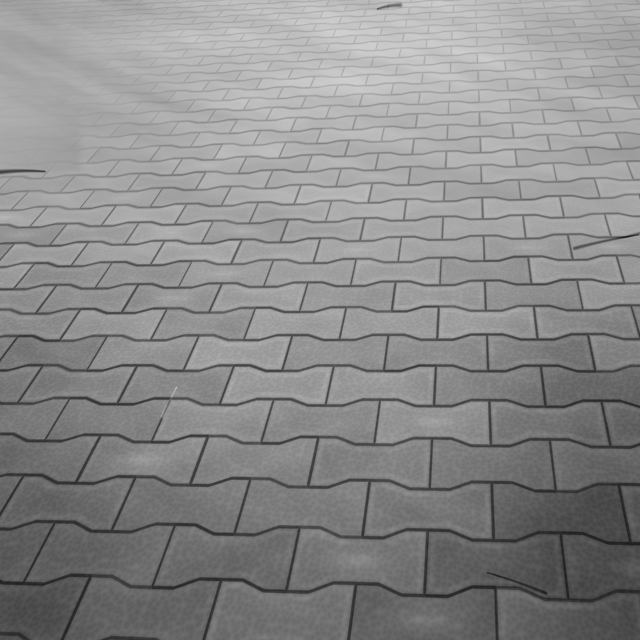
Give the GLSL for this texture, as a Shadertoy shader.

```glsl
float hash(vec2 c) {
    return fract(sin(dot(c, vec2(41.3, 289.1))) * 4375.5);
}

// Distance to the nearest of the jittered cell points
float cellular(vec2 p) {
    vec2 cell = floor(p);
    float nearest = 2.0;
    for (int j = -1; j <= 1; j++)
    for (int i = -1; i <= 1; i++) {
        vec2 c = cell + vec2(i, j);
        vec2 point = c + vec2(hash(c), hash(c + 17.7));
        nearest = min(nearest, length(p - point));
    }
    return nearest;
}

float layeredSines(vec2 p) {
    float sum = 0.0, gain = 0.5;
    for (int i = 0; i < 4; i++) {
        sum += gain * sin(p.x + 1.7 * sin(p.y)) * sin(p.y + 1.3 * sin(p.x * 0.7));
        p = mat2(1.5, 1.1, -1.1, 1.5) * p + 2.3;
        gain *= 0.55;
    }
    return sum;
}

// Soft stroke that tapers towards its second end
float stroke(vec2 p, vec2 a, vec2 b, float width) {
    vec2 along = b - a;
    float t = clamp(dot(p - a, along) / dot(along, along), 0.0, 1.0);
    float bend = 0.006 * t * (1.0 - t);
    float d = length(p - a - along * t - vec2(0.0, bend));
    return 1.0 - smoothstep(0.0, width * (1.2 - 0.7 * t), d);
}

float glow(vec2 p, vec2 centre, vec2 size) {
    vec2 d = (p - centre) / size;
    return exp(-dot(d, d));
}

void mainImage(out vec4 fragColor, in vec2 fragCoord) {
    vec2 p = fragCoord / iResolution.xy;

    // Ground plane: x counts blocks along a row, y counts rows into the distance
    float scale = 1.3906 - p.y + 0.08 * (p.x - 0.5);
    vec2 ground = vec2((p.x - 0.729) / scale / 0.1663 - 0.205,
                       (18.45 + 1.55 * (p.x - 0.5)) / scale - 14.1);
    vec2 blockSize = vec2(0.1663 * scale, scale * scale / 18.45);

    // Stepped row joints: wide block ends lock into the neighbouring waists
    float joint = floor(ground.y + 0.5);
    float wave = clamp(1.9 * cos(6.28318 * ground.x), -1.0, 1.0);
    float depth = ground.y - 0.085 * wave * (1.0 - 2.0 * mod(joint, 2.0));
    float row = floor(depth);
    float column = ground.x + 0.5 * mod(row + 1.0, 2.0);
    vec2 id = vec2(floor(column), row);

    // Canvas distances to the joints
    float rowGap = abs(depth - joint) * blockSize.y;
    float endGap = abs(column - floor(column + 0.5)) * blockSize.x;
    float edge = min(rowGap, endGap);

    // Broad light, brightest far away, with dim near corners
    float tone = mix(0.37, 0.655, smoothstep(0.0, 0.85, p.y));
    tone += 0.08 * glow(p, vec2(0.47, 0.37), vec2(0.38, 0.3));
    tone += 0.13 * glow(p, vec2(0.57, 0.95), vec2(0.3, 0.17));
    tone -= 0.10 * smoothstep(0.68, 1.0, p.x) * (1.0 - smoothstep(0.3, 0.75, p.y));
    tone -= 0.05 * (1.0 - smoothstep(0.0, 0.25, p.x)) * (1.0 - smoothstep(0.5, 0.75, p.y));

    // Block shades, pale rims and worn surface
    float near = 1.0 - smoothstep(0.45, 0.98, p.y);
    float smear = 1.0 - smoothstep(0.08, 0.36, length((p - vec2(0.0, 0.86)) * vec2(0.9, 1.5)));
    float clear = (1.0 - 0.9 * smear) * mix(0.35, 1.0, near);
    tone += 0.085 * (hash(id) - 0.5) * clear;
    float rim = smoothstep(0.003, 0.006, edge / scale)
              * (1.0 - smoothstep(0.008, 0.013, edge / scale));
    tone += 0.04 * rim * near * hash(id + 5.1);
    tone += 0.06 * (cellular(ground * vec2(26.0, 11.0)) - 0.45) * near * near;
    tone += 0.035 * layeredSines(ground * vec2(4.0, 2.2) + 6.0 * hash(id)) * near;
    tone += 0.06 * layeredSines(p * vec2(14.0, 42.0) + p.yx * 9.0) * (1.0 - near);
    vec2 spot = (fract(vec2(column, depth)) - 0.5) * vec2(5.0, 4.0);
    tone += 0.09 * step(0.86, hash(id + 9.4)) * exp(-dot(spot, spot)) * near;

    // Joints, softer and fainter with distance
    float soft = 0.0015;
    float rowLine = 1.0 - smoothstep(0.0021 * scale - soft, 0.0021 * scale + soft, rowGap);
    float endWidth = scale * mix(0.0013, 0.0025, hash(id + 3.3));
    float endLine = 1.0 - smoothstep(endWidth - soft, endWidth + soft, endGap);
    float gap = max(rowLine * mix(0.7, 1.0, hash(vec2(joint, floor(ground.x * 2.0)))),
                    endLine * 0.9);
    tone *= 1.0 - gap * clear * mix(0.42, 0.58, near);

    // Pale rubbed patch and its dark lower edge
    float patchMask = (1.0 - smoothstep(0.115, 0.135, p.x))
                    * smoothstep(0.730, 0.738, p.y) * (1.0 - smoothstep(0.76, 0.85, p.y));
    tone = mix(tone, 0.63 - 0.5 * (p.x - 0.06), 0.7 * patchMask);
    tone -= 0.40 * stroke(p, vec2(0.0, 0.731), vec2(0.07, 0.732), 0.005);

    // Twigs, scratches and a pale streak
    tone -= 0.30 * stroke(p, vec2(0.898, 0.612), vec2(0.998, 0.633), 0.004);
    tone -= 0.20 * stroke(p, vec2(0.853, 0.073), vec2(0.762, 0.105), 0.004);
    tone -= 0.35 * stroke(p, vec2(0.625, 0.992), vec2(0.59, 0.986), 0.005);
    tone += 0.20 * stroke(p, vec2(0.254, 0.349), vec2(0.276, 0.395), 0.004);

    fragColor = vec4(vec3(clamp(tone, 0.0, 1.0)), 1.0);
}
```
